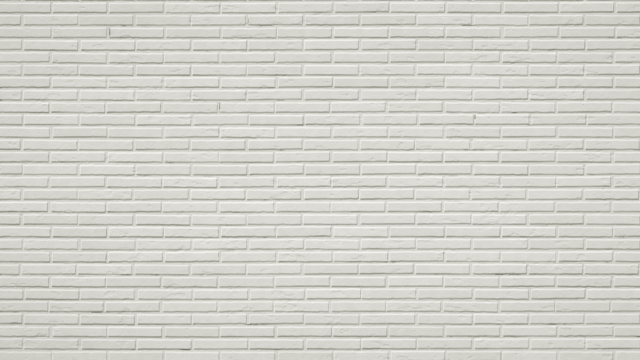
Give the GLSL for this texture, as a Shadertoy shader.

```glsl
// White painted brick wall in running bond, lit softly from above.
#define ROWS 28.9          // courses over the canvas height
#define BRICK_LENGTH 4.515 // brick pitch, in course heights
#define BOND_SHIFT vec2(0.40, 0.23)
#define JOINT vec2(0.20, 0.25)
#define EDGE_SOFTNESS 0.06
#define WEAR 0.05
#define LIGHT_DIR vec2(-0.35, 0.94)
#define PAINT vec3(0.850, 0.847, 0.824)
#define SHADOW_TINT vec3(1.0, 0.99, 1.08)
#define GAP_COLOR vec3(0.42, 0.41, 0.35)
#define VIGNETTE 0.042

float hash(vec2 p) {
    return fract(sin(dot(p, vec2(127.1, 311.7))) * 43758.5453);
}

float noise(vec2 p) {
    vec2 i = floor(p), f = fract(p);
    f = f * f * (3.0 - 2.0 * f);
    return mix(mix(hash(i), hash(i + vec2(1, 0)), f.x),
               mix(hash(i + vec2(0, 1)), hash(i + vec2(1, 1)), f.x), f.y);
}

float fbm(vec2 p) {
    float sum = 0.0, amp = 0.5;
    for (int i = 0; i < 4; i++) {
        sum += amp * noise(p);
        p = p * 2.03 + 17.3;
        amp *= 0.5;
    }
    return sum;
}

// Position within a brick cell (centre at zero); id receives column and row.
vec2 brickCell(vec2 p, out vec2 id) {
    float y = p.y + BOND_SHIFT.y + 0.05 * (noise(vec2(p.x * 0.12, 4.0)) - 0.5);
    float row = floor(y);
    float x = p.x / BRICK_LENGTH - BOND_SHIFT.x + 0.5 * mod(row + 1.0, 2.0);
    x += 0.07 * (hash(vec2(row, 3.7)) - 0.5);
    id = vec2(floor(x), row);
    return vec2((fract(x) - 0.5) * BRICK_LENGTH, y - row - 0.5);
}

// Signed distance to the worn brick face, negative inside.
float brickDistance(vec2 p, out vec2 id, out vec2 cell) {
    cell = brickCell(p, id);
    vec2 q = cell;
    q.y += (hash(id + 5.0) - 0.5) * (0.05 + 0.02 * q.x);
    q.x += (hash(id + 9.0) - 0.5) * 0.14;
    vec2 size = 0.5 * (vec2(BRICK_LENGTH, 1.0) - JOINT);
    vec2 d = abs(q) - size + 0.06;
    float box = length(max(d, 0.0)) + min(max(d.x, d.y), 0.0) - 0.06;
    float roughness = WEAR * (0.6 + 1.6 * hash(id + 2.0));
    return box + roughness * (fbm(p * 2.6) - 0.47);
}

// Relief of bricks, mortar, paint lumps and chipped patches.
float relief(vec2 p, float soft) {
    vec2 id, cell;
    float d = brickDistance(p, id, cell);
    float face = 1.0 - smoothstep(-soft, soft, d);
    float grain = 0.15 * fbm(p * vec2(3.0, 4.5)) + 0.09 * noise(p * 11.0);
    float chip = smoothstep(0.62, 0.70, fbm(p * vec2(0.9, 1.7) + 31.0));
    float chipped = chip * (0.25 + 0.5 * fbm(p * 5.0));
    return face * (0.75 + 0.25 * hash(id)) + grain - 0.5 * chipped;
}

vec3 wall(vec2 p, float pixel) {
    vec2 id, cell;
    float d = brickDistance(p, id, cell);
    float soft = max(EDGE_SOFTNESS, 0.6 * pixel);
    float mortar = smoothstep(-soft, soft, d);

    // Slope towards the light: bright upper edges, dark lower edges
    vec2 probe = LIGHT_DIR * 0.065;
    float slope = relief(p - probe, soft) - relief(p + probe, soft);
    float shadowDepth = 0.17 + 0.11 * noise(vec2(p.x * 0.7, id.y * 5.1));
    float shade = 0.105 * max(slope, 0.0) + shadowDepth * min(slope, 0.0);

    // Tone of each brick, mottled paint and recessed joints
    shade += 0.022 * (hash(id + 13.0) - 0.5) + 0.03 * (fbm(p * 1.9) - 0.47);
    shade -= 0.012 * mortar;
    vec3 color = PAINT + shade * SHADOW_TINT;

    // Occasional open gaps under bricks and at their ends
    float under = smoothstep(0.08, 0.02, abs(cell.y + 0.42));
    under *= smoothstep(0.86, 0.97, noise(vec2(p.x * 0.8, id.y * 7.3)));
    float side = smoothstep(0.08, 0.02, abs(cell.x + 0.5 * BRICK_LENGTH - 0.10));
    side *= step(0.988, hash(id + 21.0)) * smoothstep(0.45, 0.3, abs(cell.y));
    float ragged = smoothstep(0.25, 0.6, fbm(p * 3.7));
    return mix(color, GAP_COLOR, 0.65 * max(under, side) * ragged);
}

void mainImage(out vec4 fragColor, in vec2 fragCoord) {
    float pixel = ROWS / iResolution.y;
    vec3 color = vec3(0.0);
    for (int i = 0; i < 4; i++) {
        vec2 offset = vec2(i % 2, i / 2) * 0.5 - 0.25;
        color += 0.25 * wall((fragCoord + offset) * pixel, pixel);
    }

    // Gentle falloff of light towards the borders
    vec2 uv = fragCoord / iResolution.xy;
    vec2 away = (uv - vec2(0.53, 0.52)) * 2.0;
    color += 0.012 - VIGNETTE * dot(away, away) * vec3(0.62, 0.62, 0.66);
    fragColor = vec4(clamp(color, 0.0, 1.0), 1.0);
}
```
